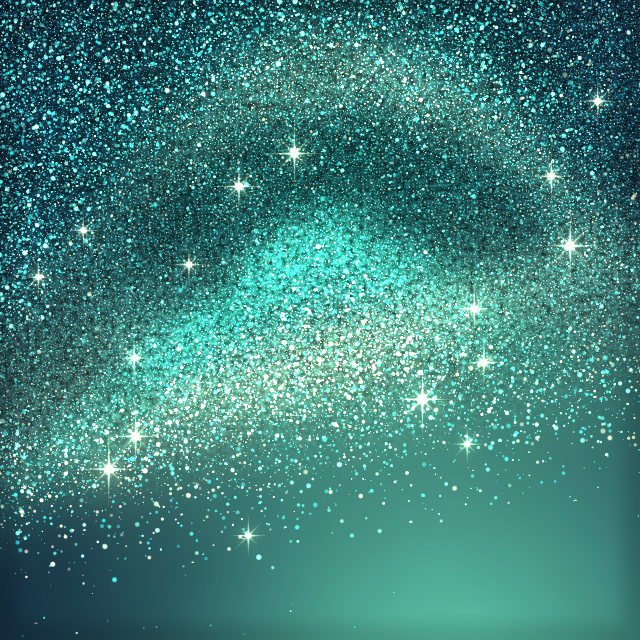
Write a Shadertoy shader that draws this background.

```glsl
// A drift of teal and cream glitter over a luminous sea-green haze, with star flares.
// Soft ridges along curves set the light; rotated jittered grids scatter the grains,
// and three short trails place the flares.

const float PI = 3.14159;

vec3 hash3(vec2 p) {
    vec3 q = fract(vec3(p.xyx) * vec3(0.1031, 0.1030, 0.0973));
    q += dot(q, q.yxz + 33.33);
    return fract((q.xxy + q.yzz) * q.zyx);
}

float gradientDot(vec2 cell, vec2 offset) {
    float angle = 2.0 * PI * hash3(cell).x;
    return dot(vec2(cos(angle), sin(angle)), offset);
}

float gradientNoise(vec2 p) {
    vec2 i = floor(p), f = fract(p);
    vec2 u = f * f * f * (f * (f * 6.0 - 15.0) + 10.0);
    vec2 e = vec2(1.0, 0.0);
    return mix(mix(gradientDot(i, f), gradientDot(i + e.xy, f - e.xy), u.x),
               mix(gradientDot(i + e.yx, f - e.yx), gradientDot(i + e.xx, f - e.xx), u.x), u.y);
}

float blob(vec2 p, vec2 centre, vec2 size) {
    vec2 d = (p - centre) / size;
    return exp(-dot(d, d));
}

// Soft ridge with separate falloff above and below its line
float ridge(float height, float above, float below) {
    float d = height / (height > 0.0 ? above : below);
    return exp(-d * d);
}

// One layer of round grains, as emitted light
vec3 grains(vec2 p, float cells, float density, float warmth) {
    vec2 cell = floor(p * cells);
    vec3 h = hash3(cell + cells), k = hash3(cell + 57.0 + cells);
    float radius = mix(0.18, 0.36, h.z);
    float d = length(fract(p * cells) - mix(vec2(0.36), vec2(0.64), h.xy));
    float soft = max(radius * 0.6, cells / iResolution.y);
    float cover = (1.0 - smoothstep(radius - soft, radius + 0.1 * soft, d)) * step(k.x, density);
    vec3 tint = mix(vec3(0.10, 0.86, 0.80), vec3(0.66, 1.0, 0.88), k.z * k.z);
    tint = mix(tint, vec3(1.0, 0.86, 0.64), smoothstep(-0.12, 0.12, warmth - k.y));
    return tint * cover * (0.4 + 0.5 * h.x + 0.7 * k.z * k.z * k.z);
}

float ray(vec2 d, float reach) {
    d = abs(d);
    float taper = max(1.0 - d.x / reach, 0.0);
    float width = max(0.0019 * taper, 0.55 / iResolution.y);
    return taper * sqrt(taper) * exp(-d.y * d.y / (width * width));
}

vec3 flare(vec2 d, float size) {
    vec2 diagonal = vec2(d.x + d.y, d.y - d.x) * 0.7071;
    float rays = ray(d, 0.055 * size) + ray(d.yx, 0.064 * size)
               + 0.6 * (ray(diagonal, 0.060 * size) + ray(diagonal.yx, 0.042 * size));
    float r = length(d) / size;
    return vec3(1.0, 0.93, 0.74) * (0.9 * rays + 1.2 * exp(-r * r * 32000.0))
         + vec3(0.28, 0.30, 0.20) * exp(-r * 75.0);
}

void mainImage(out vec4 fragColor, in vec2 fragCoord) {
    vec2 p = fragCoord / iResolution.xy;
    float cloud = gradientNoise(p * 6.0) + 0.5 * gradientNoise(p * 13.0 + 7.0);
    vec2 q = p + 0.022 * vec2(cloud, gradientNoise(p * 8.0 + 31.0));

    // Ridges of light: outer arch, inner crest and the cream slope below it
    float archLine = 0.88 - 1.6 * (q.x - 0.54) * (q.x - 0.54);
    float arch = ridge(q.y - archLine, 0.085, 0.06) * ridge(q.x - 0.55, 0.36, 0.30);
    float x = q.x - 0.52;
    float crestLine = 0.635 - (x < 0.0 ? 0.80 : 0.55) * (sqrt(x * x + 0.002) - 0.045);
    float crest = ridge(q.y - crestLine + 0.02, 0.055, 0.085) * ridge(x + 0.05, 0.30, 0.34);
    float slope = ridge(q.y - 0.44 - 0.36 * (q.x - 0.5), 0.055, 0.08) * ridge(q.x - 0.52, 0.30, 0.33);

    // Backdrop haze
    vec3 col = mix(vec3(0.06, 0.14, 0.23), vec3(0.05, 0.24, 0.25), blob(p, vec2(0.52, 0.74), vec2(0.44, 0.36)));
    col = mix(col, vec3(0.34, 0.73, 0.63), blob(p, vec2(0.70, -0.03), vec2(0.44, 0.42)));
    col = mix(col, vec3(0.30, 0.61, 0.53), 0.85 * blob(q, vec2(0.53, 0.40), vec2(0.48, 0.19)));
    col = mix(col, vec3(0.29, 0.42, 0.38), 0.6 * blob(q, vec2(0.14, 0.36), vec2(0.19, 0.14)));
    col = mix(col, vec3(0.28, 0.44, 0.40), 0.5 * blob(q, vec2(0.90, 0.50), vec2(0.17, 0.13)));
    col = mix(col, vec3(0.33, 0.60, 0.54), 0.75 * arch);
    col = mix(col, vec3(0.22, 0.74, 0.65), 0.9 * crest);
    col = mix(col, vec3(0.50, 0.77, 0.63), 0.75 * slope);
    float rise = p.y - 0.03 - 0.20 * p.x;
    float dust = smoothstep(0.10, 0.38, rise);
    col *= 1.0 + (0.03 + 0.2 * dust) * cloud;
    col *= 1.0 + 0.75 * dust * gradientNoise(p * 150.0) + 0.4 * dust * gradientNoise(p * 63.0 + 11.0);

    // Glitter from fine dust to coarse sparks, thinning out toward the lower right
    float top = smoothstep(-0.02, 0.12, p.y - archLine) * (1.0 - smoothstep(0.75, 1.0, p.x));
    float lowLine = max(crestLine, 0.38 + 0.14 * p.x);
    float low = 1.0 - smoothstep(-0.14, 0.02, p.y - lowLine);
    float fine = dust * (1.0 - 0.3 * top);
    float coarse = smoothstep(-0.02, 0.30, rise) * (0.12 + 0.88 * max(top, low));
    float light = 0.55 + 0.45 * max(max(arch, crest), slope) + 0.22 * max(top, low) + 0.15 * cloud;
    float warmth = 0.14 + 0.25 * arch + 0.25 * slope + 0.22 * low - 0.10 * top - 0.1 * crest;
    for (int i = 0; i < 7; i++) {
        float s = float(i) / 6.0, angle = 0.4 + 1.1 * float(i);
        mat2 turn = mat2(cos(angle), sin(angle), -sin(angle), cos(angle));
        float density = mix(0.85 * fine, 0.34 * coarse, smoothstep(0.0, 0.8, s));
        vec3 glow = grains(turn * p + 3.0, 220.0 * pow(0.31, s), density, warmth);
        col += glow * (light + 0.2 * s) * (1.0 - 0.45 * min(col, 1.0));
    }

    // Flares: a bowed left trail and a zigzag right trail
    for (int i = 0; i < 6; i++) {
        float n = float(i), u = n / 5.0, t = smoothstep(0.0, 1.0, u);
        float sway = 0.026 * sin(2.0 * PI * u) + 0.016 * sin(4.0 * PI * u) - 0.07 * sin(PI * t);
        vec2 left = vec2(0.17 + 0.29 * t + sway, 0.267 + 0.493 * t);
        vec2 right = vec2(0.66 + 0.274 * u + sin(PI * u) * (0.02 - 0.05 * cos(PI * n)),
                          0.376 + 0.466 * pow(u, 1.3));
        col += flare(p - left, 0.76 + 0.24 * cos(2.0 * PI * u));
        col += flare(p - right, 0.8 + 0.25 * cos(2.0 * PI * n / 3.0));
    }
    // Small outlying flares in two pairs
    for (int i = 0; i < 4; i++) {
        float k = float(i % 2);
        vec2 upper = mix(vec2(0.06, 0.567), vec2(0.13, 0.64), k);
        vec2 lower = mix(vec2(0.388, 0.163), vec2(0.73, 0.306), k);
        col += 0.85 * flare(p - (i < 2 ? upper : lower), 0.55);
    }

    // Darkened rim
    vec2 rim = smoothstep(0.0, 0.05, min(p, 1.0 - p));
    col *= mix(0.86, 1.0, rim.x * rim.y);
    fragColor = vec4(clamp(col, 0.0, 1.0), 1.0);
}
```
